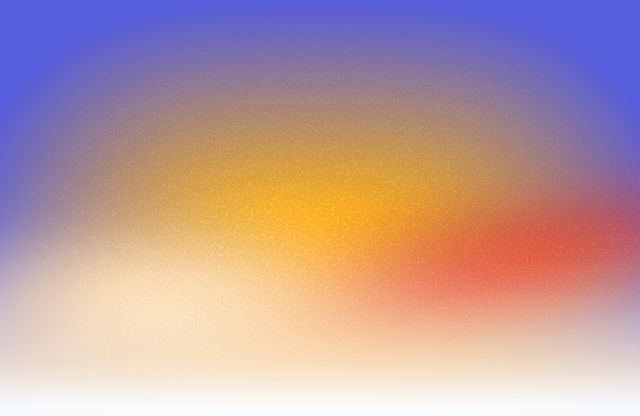
A Shadertoy shader for this background:

```glsl
// A hazy sunset gradient: an amber dome on blue, a tilted ember glow to the
// right, a cream glow to the left and pale mist rising from the lower edge.
// Soft elliptical masks blend the layers; cellular noise adds a fine grain.

const vec3 BLUE  = vec3(0.34, 0.365, 0.85);
const vec3 AMBER = vec3(1.00, 0.70, 0.08);
const vec3 EMBER = vec3(0.90, 0.27, 0.17);
const vec3 CREAM = vec3(1.00, 0.87, 0.70);
const vec3 HAZE  = vec3(0.98, 0.92, 0.84);
const vec3 WHITE = vec3(0.98, 0.99, 1.00);

// Positions and radii are fractions of the canvas.
const vec2  DOME_CENTRE  = vec2(0.50, 0.485);
const vec2  DOME_RADIUS  = vec2(0.55, 0.515);
const float DOME_SOFT    = 0.03;
const vec2  EMBER_CENTRE = vec2(0.77, 0.33);
const vec2  EMBER_RADIUS = vec2(0.35, 0.147);
const float EMBER_TILT   = 0.42;
const float EMBER_PEAK   = 0.95;
const vec2  CREAM_CENTRE = vec2(0.25, 0.27);
const vec2  CREAM_RADIUS = vec2(0.27, 0.185);
const float CREAM_PEAK   = 0.95;
const float MIST_BOTTOM  = -0.02;
const float MIST_TOP     = 0.50;
const float HAZE_HEIGHT  = 0.15;
const float GRAIN_CELLS  = 165.0;
const float GRAIN_AMOUNT = 0.09;

vec2 hash2(vec2 cell) {
    vec3 p = fract(cell.xyx * vec3(0.1031, 0.1030, 0.0973));
    p += dot(p, p.yzx + 33.33);
    return fract((p.xx + p.yz) * p.zy);
}

// Distance to the nearest scattered point.
float cellular(vec2 p) {
    vec2 cell = floor(p), local = fract(p);
    float nearest = 2.0;
    for (int y = -1; y <= 1; y++) {
        for (int x = -1; x <= 1; x++) {
            vec2 offset = vec2(x, y);
            vec2 delta = offset + hash2(cell + offset) - local;
            nearest = min(nearest, dot(delta, delta));
        }
    }
    return sqrt(nearest);
}

float glow(vec2 p, vec2 radius) {
    vec2 q = p / radius;
    return exp(-dot(q, q));
}

// Cone with a broad core; below its centre only the sides fall off.
float domeMask(vec2 uv) {
    vec2 q = (uv - DOME_CENTRE) / DOME_RADIUS;
    float side = abs(q.x);
    float rise = max(q.y, 0.0);
    float cone = max(1.0 - sqrt(side * side * side + rise * rise), 0.0);
    return cone * cone * (1.0 + DOME_SOFT) / (cone + DOME_SOFT);
}

void mainImage(out vec4 fragColor, in vec2 fragCoord) {
    vec2 uv = fragCoord / iResolution.xy;

    // Sky and amber dome
    float dome = domeMask(uv);
    vec3 color = mix(BLUE, AMBER, dome);

    // Tilted ember glow
    float c = cos(EMBER_TILT), s = sin(EMBER_TILT);
    vec2 emberPos = mat2(c, -s, s, c) * (uv - EMBER_CENTRE);
    float ember = EMBER_PEAK * glow(emberPos, EMBER_RADIUS);
    color = mix(color, EMBER, ember);

    // Cream glow
    float cream = CREAM_PEAK * glow(uv - CREAM_CENTRE, CREAM_RADIUS);
    color = mix(color, CREAM, cream);

    // Rising mist, warmer above the lower edge
    float mist = 1.0 - smoothstep(MIST_BOTTOM, MIST_TOP, uv.y);
    color = mix(color, mix(WHITE, HAZE, smoothstep(0.0, HAZE_HEIGHT, uv.y)), mist);

    // Fine grain, strongest in the warm areas
    float grain = cellular(fragCoord / iResolution.y * GRAIN_CELLS) - 0.48;
    color += GRAIN_AMOUNT * grain * max(dome, ember) * (1.0 - mist);

    fragColor = vec4(clamp(color, 0.0, 1.0), 1.0);
}
```
